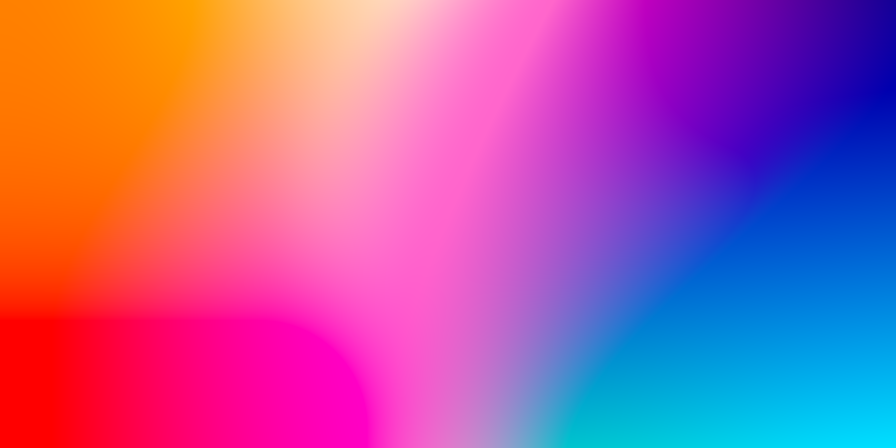
Give the GLSL for this background, as a Shadertoy shader.

```glsl
// A soft blurred backdrop: orange and red on the left, pink through the middle,
// violet and cyan on the right. Each colour channel is a smooth field between
// curved borders; clamping the fields at zero gives the crisper colour edges.

// All lengths are in canvas heights; the canvas spans 2 by 1.
const vec2  CANVAS_SPAN    = vec2(2.0, 1.0);

const vec2  BLOB_CORNER    = vec2(0.82, 0.715);  // right side, depth of its top
const float BLOB_RADIUS    = 0.24;
const float BLOB_POWER     = 0.7;
const vec2  BLOB_SOFTNESS  = vec2(0.25, 0.10);   // above, beside

const vec2  COOL_BORDER    = vec2(2.06, 1.26);   // top, bottom
const float RED_SHARPNESS  = 1.4;

const vec2  ORANGE_BORDER  = vec2(0.43, 0.115);  // top, bottom
const vec2  BLUE_RISE      = vec2(0.58, 0.85);   // top, bottom
const float BLUE_POWER     = 1.8;
const float BLUE_MIDDLE    = 0.80;
const vec2  BLUE_RIGHT     = vec2(0.59, 1.0);    // top, bottom

const float GREEN_LEFT     = 0.525;
const float GREEN_PINK     = 0.40;
const float PEACH_GAIN     = 0.33;
const float PEACH_FADE     = 0.45;
const float CYAN_SLOPE     = 1.10;
const float CYAN_START     = 0.20;
const float CYAN_TILT      = 0.15;
const float VIOLET_DEPTH   = 0.45;
const float VIOLET_GAIN    = 2.0;

float softPositive(float a) {
    return 0.5 * (a + sqrt(a * a + 0.006));
}

// Signed distance to the rounded block in the lower left corner
float blobDistance(vec2 p) {
    vec2 q = vec2(p.x - BLOB_CORNER.x, BLOB_CORNER.y - p.y) + BLOB_RADIUS;
    return length(max(q, 0.0)) + min(max(q.x, q.y), 0.0) - BLOB_RADIUS;
}

// Position across the band from pink (0) to the cool border (1)
float coolness(vec2 p) {
    float pinkEdge = 1.237 + p.y * (0.13 * p.y - 0.55);
    float coolEdge = mix(COOL_BORDER.x, COOL_BORDER.y, smoothstep(0.0, 1.05, p.y));
    return (p.x - pinkEdge) / (coolEdge - pinkEdge);
}

float redField(float cool, float depth) {
    float power = 1.0 + RED_SHARPNESS * depth * depth * depth;
    return 1.0 - pow(clamp(cool, 0.0, 1.0), power);
}

float greenField(vec2 p, float cool) {
    // Orange to peach, settling into pink
    float peach = smoothstep(0.0, 0.96, p.x) * (PEACH_GAIN - PEACH_FADE * p.y);
    float warm = mix(GREEN_PINK, GREEN_LEFT + peach, smoothstep(0.0, 0.5, -cool));

    // Cyan rises with depth; violet pulls green below zero near the top
    float cyan = CYAN_SLOPE * (p.y - CYAN_START) - CYAN_TILT * (CANVAS_SPAN.x - p.x);
    float violet = VIOLET_GAIN * softPositive(VIOLET_DEPTH - p.y);
    float field = mix(warm, cyan - violet, clamp(cool, 0.0, 1.0));

    // Fade to nothing inside the lower left block
    float softness = mix(BLOB_SOFTNESS.x, BLOB_SOFTNESS.y, smoothstep(0.5, 0.9, p.x));
    float outside = 1.0 - exp(-max(blobDistance(p), 0.0) / softness);
    return max(field * pow(outside, BLOB_POWER), cyan * smoothstep(0.7, 1.0, cool));
}

float blueField(vec2 p) {
    float border = mix(ORANGE_BORDER.x, ORANGE_BORDER.y, smoothstep(0.0, 0.75, p.y));
    float width = mix(BLUE_RISE.x, BLUE_RISE.y, p.y);
    float rise = 1.0 - pow(1.0 - clamp((p.x - border) / width, 0.0, 1.0), BLUE_POWER);
    float right = mix(BLUE_RIGHT.x, BLUE_RIGHT.y, pow(p.y, 0.9));
    return rise * mix(BLUE_MIDDLE, right, smoothstep(1.17, 2.0, p.x));
}

void mainImage(out vec4 fragColor, in vec2 fragCoord) {
    vec2 uv = fragCoord / iResolution.xy;
    vec2 p = vec2(uv.x, 1.0 - uv.y) * CANVAS_SPAN;  // y is depth from the top
    float cool = coolness(p);
    vec3 color = vec3(redField(cool, p.y), greenField(p, cool), blueField(p));
    fragColor = vec4(clamp(color, 0.0, 1.0), 1.0);
}
```
